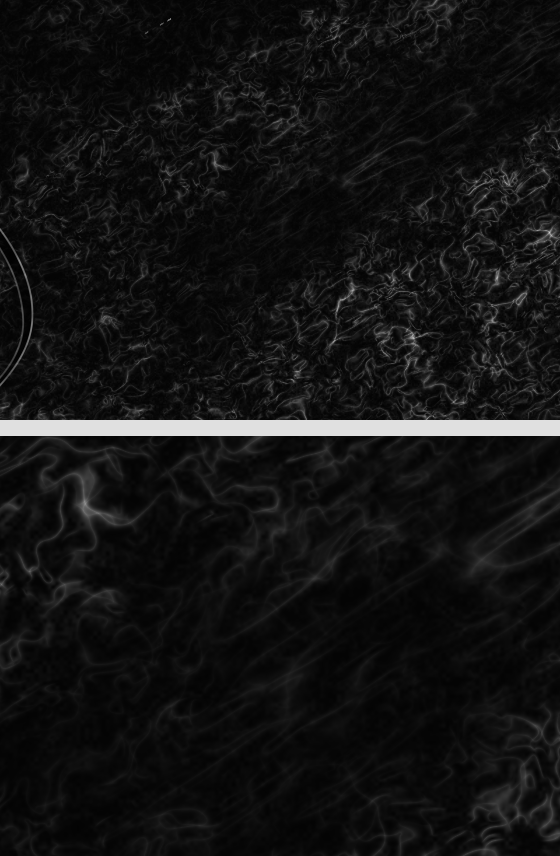
Top: the whole. Bottom: its middle third, enlarged.
Give the GLSL for this texture, as a Shadertoy shader.

```glsl
float hash(vec2 p) {
    vec3 h = fract(vec3(p.xyx) * 0.1031);
    h += dot(h, h.yzx + 33.33);
    return fract((h.x + h.y) * h.z);
}

float noise(vec2 p) {
    vec2 i = floor(p), f = fract(p);
    f = f * f * (3.0 - 2.0 * f);
    return mix(mix(hash(i), hash(i + vec2(1, 0)), f.x),
               mix(hash(i + vec2(0, 1)), hash(i + vec2(1, 1)), f.x), f.y);
}

float fbm(vec2 p) {
    float sum = 0.0, amp = 0.5;
    for (int i = 0; i < 4; i++) {
        sum += amp * noise(p);
        p = p * 2.03 + 17.3;
        amp *= 0.5;
    }
    return sum;
}

vec2 warp(vec2 p, float scale) {
    return vec2(noise(p * scale + 40.0), noise(p * scale + 91.0)) - 0.5;
}

// Thin broken contour lines of even width at several scales
float strands(vec2 p) {
    float sum = 0.0, freq = 24.0, amp = 0.36;
    for (int i = 0; i < 4; i++) {
        vec2 shift = vec2(31.7, 57.1) * float(i + 1);
        vec2 s = p * freq + shift;
        float n = noise(s);
        vec2 slope = vec2(noise(s + vec2(0.05, 0)), noise(s + vec2(0, 0.05))) - n;
        float away = abs(n - 0.5) / (length(slope) * 20.0 + 0.25) / freq;
        float patchy = smoothstep(0.35, 0.9, noise(s.yx * 0.7 + 9.0));
        sum += amp * exp(-away / 0.0015) * patchy;
        freq *= 1.7;
        amp *= 0.88;
    }
    return sum;
}

float band(float x, float center, float width) {
    float d = (x - center) / width;
    return exp(-d * d);
}

void mainImage(out vec4 fragColor, in vec2 fragCoord) {
    vec2 p = fragCoord / iResolution.y;
    float pixel = 1.0 / iResolution.y;

    // Axes along and across the slanted rock layers
    vec2 q = vec2(dot(p, vec2(0.85, 0.53)), dot(p, vec2(-0.53, 0.85)));
    float v = p.y - 0.62 * p.x + 0.09 * (fbm(p * 7.0) - 0.47);

    // Regions of rough, smooth and streaked rock
    float right = smoothstep(0.4, 0.8, p.x);
    float seam = band(v, 0.50, 0.055);
    float slope = band(v, 0.34, 0.13);
    float rubble = smoothstep(-0.04, -0.15, v) * mix(0.75, 1.0, right);
    float corner = smoothstep(0.55, 0.2, p.x) * smoothstep(0.25, 0.0, v) * 0.35;
    float rough = 0.24 + 0.42 * seam + 0.42 * slope + 0.68 * rubble + corner;
    rough *= 0.55 + 0.9 * smoothstep(0.25, 0.75, fbm(p * 12.0 + 8.0));
    float streaked = band(v, 0.07, 0.15) * right;

    // Curled edges and long slanted streaks
    vec2 curled = q * vec2(0.75, 1.0) + 0.026 * warp(q, 18.0) + 0.010 * warp(q, 55.0);
    vec2 drawn = q * vec2(0.24, 1.0) + 0.012 * warp(q, 11.0);
    float light = strands(curled) * rough * (1.0 - 0.65 * streaked);
    light += strands(drawn + 3.0) * streaked * 0.32;

    // Fine grain
    float grain = noise(p * 300.0) * noise(curled * 150.0 + 5.0);
    light += 0.013 + grain * (0.02 + 0.08 * rough);

    // Bent cable with a dark core and two bright rims
    float dy = p.y - 0.24;
    float bend = dy > 0.0 ? 1.8 : 3.0;
    float across = (p.x - 0.066 + bend * dy * dy) / sqrt(1.0 + 4.0 * bend * bend * dy * dy);
    float halfWidth = 0.006 + 0.007 * smoothstep(0.1, 0.32, p.y);
    light *= mix(0.35, 1.0, smoothstep(halfWidth - pixel, halfWidth + pixel, abs(across)));
    float rim = smoothstep(0.0038, 0.0005, abs(abs(across) - halfWidth));
    light += rim * (across > 0.0 ? 0.40 : 0.26) * (0.6 + 0.6 * noise(p * 40.0));

    // Row of small pale dashes
    vec2 row = p - vec2(0.34, 0.917);
    float offset = row.y - 0.57 * row.x;
    float cell = abs(fract(row.x / 0.018) - 0.5) * 0.018;
    float dash = smoothstep(0.0055, 0.003, cell) * smoothstep(0.003, 0.001, abs(offset));
    dash *= step(0.0, row.x) * step(row.x, 0.072);
    light += dash * 0.5 * hash(vec2(floor(row.x / 0.018), 4.0));

    fragColor = vec4(vec3(min(light, 0.8)), 1.0);
}
```
